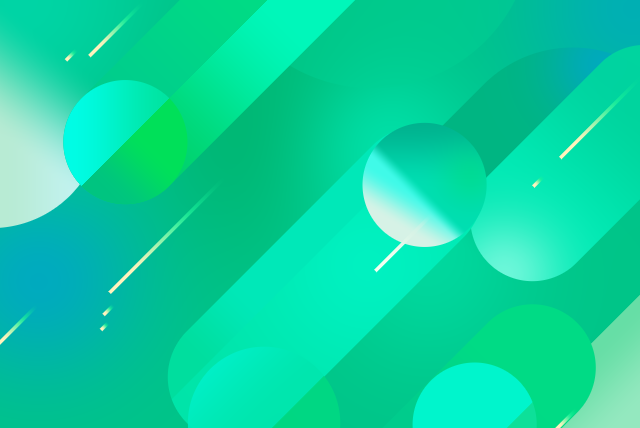
Give the GLSL for this background, as a Shadertoy shader.

```glsl
// Abstract green backdrop: slanted capsules, discs and thin light streaks.
// Soft gaussian glows tint the ground, then distance-function shapes with
// gradient fills are layered from back to front.

const vec3 GREEN  = vec3(0.00, 0.77, 0.53);
const vec3 DEEP   = vec3(0.00, 0.70, 0.43);
const vec3 LIME   = vec3(0.00, 0.88, 0.35);
const vec3 LEAF   = vec3(0.00, 0.86, 0.52);
const vec3 MINT   = vec3(0.00, 0.93, 0.72);
const vec3 CYAN   = vec3(0.00, 0.99, 0.90);
const vec3 BLUE   = vec3(0.00, 0.66, 0.76);
const vec3 PALE   = vec3(0.58, 0.91, 0.75);
const vec3 PEARL  = vec3(0.84, 0.95, 0.90);
const vec3 CREAM  = vec3(1.00, 0.95, 0.74);

const float DISC_R = 0.145;         // radius shared by most round ends
const float BAND_SPLIT = -0.375;    // diagonals, measured as x - y
const float STEM_SPLIT = 0.334;
const float STEM_EDGE = 0.635;
const float CORNER_EDGE = 1.184;
const float PEARL_SPLIT = 1.521;    // measured as x + y
const float STREAK_HALF = 0.0041;

// Streaks: start x, start y, length
const int STREAK_COUNT = 10;
const vec3 STREAKS[STREAK_COUNT] = vec3[](
    vec3(0.209, 0.869, 0.180), vec3(0.154, 0.859, 0.036),
    vec3(0.256, 0.316, 0.387), vec3(0.242, 0.264, 0.033),
    vec3(0.236, 0.229, 0.024), vec3(-0.01, 0.190, 0.139),
    vec3(0.877, 0.367, 0.190), vec3(1.309, 0.631, 0.272),
    vec3(1.246, 0.564, 0.035), vec3(1.299, -0.004, 0.070));

float cover(float d) { return clamp(0.5 - d * iResolution.y, 0.0, 1.0); }

float glow(vec2 p, vec2 c, float r) {
    vec2 q = (p - c) / r;
    return exp(-dot(q, q));
}

float disc(vec2 p, vec2 c, float r) { return cover(length(p - c) - r); }

float capsule(vec2 p, vec2 a, vec2 b, float r) {
    vec2 ab = b - a;
    float h = clamp(dot(p - a, ab) / dot(ab, ab), 0.0, 1.0);
    return cover(length(p - a - ab * h) - r);
}

vec3 ground(vec2 p) {
    vec3 c = mix(GREEN, DEEP, 0.9 * glow(p, vec2(0.60, 0.70), 0.30));
    c = mix(c, BLUE, 0.95 * glow(p, vec2(0.09, 0.35), 0.24));
    c = mix(c, vec3(0.0, 0.84, 0.66), 0.9 * glow(p, vec2(0.05, 1.0), 0.32));
    c = mix(c, MINT, 0.65 * glow(p, vec2(0.90, 0.66), 0.20));
    c = mix(c, MINT, 0.45 * glow(p, vec2(1.00, 0.38), 0.25));
    return mix(c, BLUE, 0.75 * glow(p, vec2(1.48, 0.98), 0.26));
}

void mainImage(out vec4 fragColor, in vec2 fragCoord) {
    vec2 p = fragCoord / iResolution.y;
    float across = p.x - p.y;
    float along = p.x + p.y;
    vec3 col = ground(p);

    // Pale blob at the left and faint bowl at the top
    float blobFade = smoothstep(0.0, 0.32, 1.0 - p.y - 0.8 * p.x);
    vec3 blobCol = mix(vec3(0.72, 0.92, 0.83), vec3(0.76, 0.95, 0.94), smoothstep(0.0, 0.2, p.x));
    col = mix(col, blobCol, blobFade * disc(p, vec2(-0.02, 0.727), 0.26));
    col = mix(col, vec3(0.0, 0.82, 0.58), 0.45 * disc(p, vec2(0.869, 1.169), 0.375));

    // Two-tone band at the upper left, ended by a disc
    vec2 bandEnd = vec2(0.293, 0.668);
    float bandHalf = cover(BAND_SPLIT - across);
    float rise = smoothstep(0.95, 1.65, along);
    vec3 bandCol = mix(mix(vec3(0.0, 0.80, 0.55), LEAF, rise),
                       mix(vec3(0.0, 0.82, 0.42), vec3(0.0, 0.97, 0.73), rise), bandHalf);
    col = mix(col, bandCol, capsule(p, bandEnd, bandEnd + 1.0, DISC_R));
    vec3 discLeft = mix(CYAN, vec3(0.0, 0.89, 0.62), smoothstep(0.15, 0.42, p.x));
    vec3 discRight = mix(vec3(0.0, 0.77, 0.50), LIME, smoothstep(0.80, 1.02, along));
    col = mix(col, mix(discLeft, discRight, bandHalf), disc(p, bandEnd, DISC_R));

    // Wide dark capsule at the right
    float shade = smoothstep(1.5, 1.7, along) * (1.0 - smoothstep(0.6, 0.95, across));
    vec3 shadeCol = mix(vec3(0.0, 0.71, 0.51), BLUE, 0.9 * glow(p, vec2(1.41, 0.85), 0.13));
    col = mix(col, shadeCol, shade * capsule(p, vec2(1.338, 0.596), vec2(0.9, 0.158), 0.293));

    // Bright capsule over it
    vec3 rightCol = mix(MINT, vec3(0.0, 0.84, 0.62), smoothstep(1.75, 2.25, along));
    rightCol = mix(rightCol, vec3(0.45, 0.98, 0.87), glow(p, vec2(1.18, 0.36), 0.13));
    col = mix(col, rightCol, 0.93 * capsule(p, vec2(1.244, 0.488), vec2(1.506, 0.75), DISC_R));

    // Central stem with an inner step, and the disc at its foot
    vec3 stemCol = mix(vec3(0.0, 0.91, 0.72), vec3(0.0, 0.87, 0.62), smoothstep(0.9, 0.6, along));
    vec3 stemCore = mix(vec3(0.0, 0.90, 0.67), vec3(0.0, 0.95, 0.76), glow(p, vec2(0.86, 0.38), 0.25));
    stemCol = mix(stemCol, stemCore, 0.85 * cover(STEM_SPLIT - across));
    col = mix(col, stemCol, capsule(p, vec2(0.543, 0.119), vec2(0.977, 0.553), 0.151));
    vec3 footCol = mix(vec3(0.0, 0.97, 0.86), vec3(0.0, 0.90, 0.68), smoothstep(0.15, 0.62, across));
    footCol = mix(footCol, vec3(0.0, 0.85, 0.51), cover(STEM_EDGE - across));
    col = mix(col, footCol, 0.92 * disc(p, vec2(0.617, 0.012), 0.178));

    // Pale corner, lower capsule and its disc
    float corner = cover(CORNER_EDGE - across);
    vec3 cornerCol = mix(vec3(0.40, 0.87, 0.65), PALE, smoothstep(1.2, 1.45, across));
    col = mix(col, cornerCol, corner);
    vec3 lowCol = mix(vec3(0.0, 0.80, 0.55), LEAF, smoothstep(0.95, 1.35, along));
    col = mix(col, lowCol, capsule(p, vec2(1.244, 0.141), vec2(0.844, -0.259), 0.148));
    vec3 lowDisc = mix(vec3(0.0, 0.96, 0.80), vec3(0.05, 0.88, 0.60), corner);
    col = mix(col, lowDisc, disc(p, vec2(1.109, 0.008), DISC_R));

    // Pearl disc, split across its middle
    vec3 pearlLow = mix(PEARL, vec3(0.25, 0.98, 0.91), smoothstep(1.39, PEARL_SPLIT, along - 0.25 * (across - 0.42)));
    vec3 pearlHigh = mix(vec3(0.0, 0.87, 0.70), vec3(0.0, 0.70, 0.56), smoothstep(0.56, 0.72, p.y));
    pearlHigh = mix(pearlHigh, LEAF, 0.6 * glow(p, vec2(1.10, 0.59), 0.07));
    float pearlHalf = smoothstep(-0.02, 0.03, along - PEARL_SPLIT);
    col = mix(col, mix(pearlLow, pearlHigh, pearlHalf), disc(p, vec2(0.992, 0.568), DISC_R));

    // Streaks fading toward the upper right
    for (int i = 0; i < STREAK_COUNT; i++) {
        vec2 q = p - STREAKS[i].xy;
        float t = (q.x + q.y) * 0.70711;
        float side = abs(q.x - q.y) * 0.70711 - STREAK_HALF;
        float len = STREAKS[i].z;
        float mask = cover(max(side, max(-t, t - len)));
        float f = clamp(t / len, 0.0, 1.0);
        vec3 tail = i == 6 ? PEARL : vec3(0.10, 0.95, 0.60);
        vec3 head = i == 6 ? vec3(0.95, 1.0, 0.94) : CREAM;
        col = mix(col, mix(head, tail, smoothstep(0.15, 0.75, f)), mask * (1.0 - smoothstep(0.5, 1.0, f)));
    }
    fragColor = vec4(col, 1.0);
}
```
